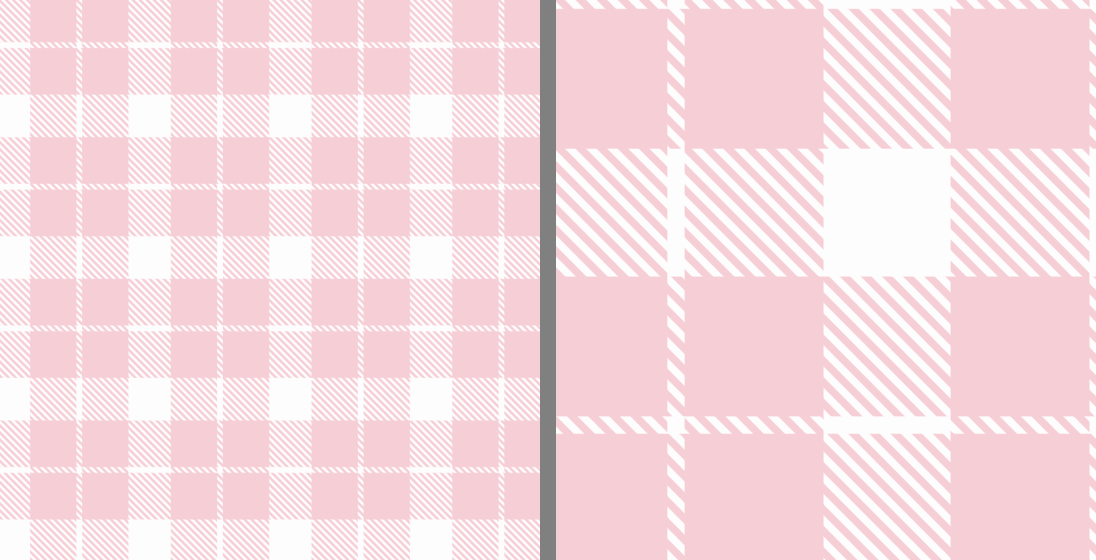
Left: the whole. Right: its middle third, enlarged.
Write a Shadertoy shader that draws this pattern.

```glsl
// Pale pink and white twill-woven check with wide bands and thin centre lines.

const float THREADS = 20.0;                    // twill ribs per repeat
const vec2 REPEAT = vec2(0.2513, 0.2529);      // repeat size in canvas heights
const vec2 BAND_CENTRE = vec2(0.0159, 0.0343); // first wide band crossing
const float WIDE_HALF = 3.01;                  // half widths, in threads
const float THIN_HALF = 0.41;
const vec3 PINK = vec3(0.962, 0.806, 0.838);
const vec3 WHITE = vec3(0.998, 0.992, 0.993);

// Antialiased coverage of the inside of a signed distance
float coverage(float signedDist, float softness) {
    return 1.0 - smoothstep(-softness, softness, signedDist);
}

// White yarn along one axis: a wide band, and a thin line half a repeat away
float whiteYarn(float thread, float softness) {
    float fromBand = abs(mod(thread + 0.5 * THREADS, THREADS) - 0.5 * THREADS);
    float fromLine = 0.5 * THREADS - fromBand;
    return max(coverage(fromBand - WIDE_HALF, softness),
               coverage(fromLine - THIN_HALF, softness));
}

// Diagonal ribs falling to the right: 1 where the upright yarn is on top
float twill(vec2 thread, float softness) {
    float rib = abs(fract(thread.x + thread.y) - 0.5) - 0.25;
    return coverage(rib, softness);
}

void mainImage(out vec4 fragColor, in vec2 fragCoord) {
    vec2 p = fragCoord / iResolution.y;
    vec2 thread = (p - BAND_CENTRE) / REPEAT * THREADS;
    float pixel = THREADS / (REPEAT.y * iResolution.y);

    // Two sets of yarn, interlaced by the twill
    float upright = whiteYarn(thread.x, 0.9 * pixel);
    float level = whiteYarn(thread.y, 0.9 * pixel);
    float white = mix(level, upright, twill(thread, 1.2 * pixel));

    fragColor = vec4(mix(PINK, WHITE, white), 1.0);
}
```
